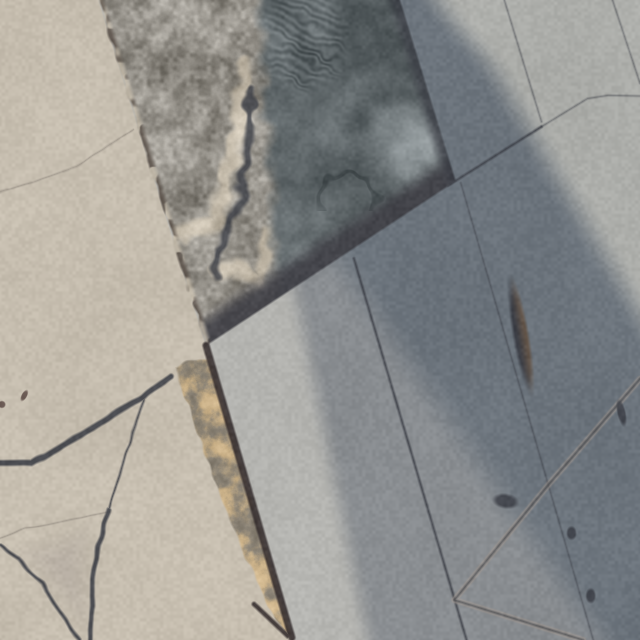
Reproduce this texture procedurally as a Shadertoy shader.

```glsl
#define SAND vec3(.775, .742, .685)
#define SUNLIT vec3(.705, .705, .69)
#define HALF_SHADE vec3(.535, .55, .565)
#define FULL_SHADE vec3(.42, .452, .485)
#define RUBBLE vec3(.58, .565, .535)
#define CHALK vec3(.79, .75, .68)
#define WET vec3(.36, .39, .4)
#define INK vec3(.23, .24, .27)
#define SOFT .0025
#define GRAIN .05

float hash(vec2 p) {
    vec3 q = fract(p.xyx * .1031);
    q += dot(q, q.yzx + 33.33);
    return fract((q.x + q.y) * q.z);
}

float noise(vec2 p) {
    vec2 i = floor(p), f = fract(p);
    f = f * f * (3. - 2. * f);
    return mix(mix(hash(i), hash(i + vec2(1, 0)), f.x),
               mix(hash(i + vec2(0, 1)), hash(i + 1.), f.x), f.y);
}

float fbm(vec2 p) {
    float sum = 0., amp = .5;
    for (int i = 0; i < 5; i++, amp *= .5) {
        sum += amp * noise(p);
        p = mat2(1.6, 1.2, -1.2, 1.6) * p + 7.3;
    }
    return sum;
}

// Signed distance to a line, positive on the left of its direction
float side(vec2 p, vec4 l) {
    vec2 d = normalize(l.zw - l.xy);
    return d.x * (p.y - l.y) - d.y * (p.x - l.x);
}

float seg(vec2 p, vec4 l) {
    vec2 d = l.zw - l.xy, q = p - l.xy;
    return length(q - d * clamp(dot(q, d) / dot(d, d), 0., 1.));
}

float path(vec2 p, vec4 a, vec4 b) {
    return min(seg(p, a), min(seg(p, vec4(a.zw, b.xy)), seg(p, b)));
}

float fill(float d) { return smoothstep(-SOFT, SOFT, d); }
float stroke(float d, float w) { return 1. - smoothstep(w - SOFT, w + SOFT, d); }

float spot(vec2 p, vec2 c, vec2 r, float lean) {
    p -= c;
    p.x += lean * p.y;
    return 1. - smoothstep(.6, 1.15, length(p / r));
}

vec3 leftSlab(vec2 p, vec2 w) {
    vec3 col = SAND + .06 * (fbm(p * 9.) - .5);
    float wedge = min(-side(p, vec4(0, .147, .169, .203)), side(p, vec4(0, .147, .124, 0)));
    col = mix(col, vec3(.7, .665, .63), .65 * smoothstep(0., .06, min(wedge, .155 - p.x)));
    // Hairlines, then open cracks
    float hair = min(path(w, vec4(0, .7, .06, .718), vec4(.12, .74, .208, .796)),
                     path(w, vec4(0, .16, .04, .175), vec4(.078, .182, .169, .2)));
    col = mix(col, vec3(.48, .45, .42), .55 * stroke(hair, .0008));
    float crack = path(w, vec4(0, .276, .05, .276), vec4(.221, .378, .267, .411)) - .002;
    crack = min(crack, seg(w, vec4(.224, .375, .169, .203)) + .001);
    crack = min(crack, path(w, vec4(.169, .203, .155, .15), vec4(.146, .1, .142, 0)) - .001);
    crack = min(crack, path(w, vec4(0, .147, .03, .126), vec4(.065, .089, .124, 0)));
    col = mix(col, INK, .88 * stroke(crack, .0025));
    float chips = spot(p, vec2(.038, .382), vec2(.005, .009), -.4) + spot(p, vec2(.003, .368), vec2(.006), 0.);
    return mix(col, vec3(.36, .29, .27), .85 * chips);
}

vec3 rightSlabs(vec2 p) {
    // Soft cast shadows
    float shade = smoothstep(-.02, .025, p.x - .573 + .21 * p.y);
    float deep = smoothstep(-.03, .04, side(p, vec4(.53, .58, .78, .22)));
    float sun = smoothstep(-.025, .035, side(p, vec4(.7, 1, 1, .5)) + .02 * smoothstep(.88, 1., p.y));
    vec3 col = mix(mix(SUNLIT, HALF_SHADE, shade), FULL_SHADE, deep);
    col = mix(col, vec3(.675, .68, .665), sun) + .05 * (fbm(p * vec2(13, 6)) - .5);
    // Joints and scars
    float joint = min(seg(p, vec4(.553, .596, .729, 0)), seg(p, vec4(.7, .71, .846, .802)));
    col = mix(col, INK, .8 * stroke(joint, .0018));
    float thin = min(seg(p, vec4(.72, .714, .927, 0)), path(p, vec4(.846, .802, .918, .846), vec4(.95, .851, 1, .85)));
    thin = min(thin, min(seg(p, vec4(.788, 1, .846, .81)), seg(p, vec4(.957, 1, 1, .87))));
    col = mix(col, INK, .5 * stroke(thin, .0012));
    float scar = path(p, vec4(1, .408, .859, .245), vec4(.71, .0625, .911, 0));
    col = mix(col, vec3(.63, .59, .56), .6 * stroke(abs(scar - .003), .0015));
    col = mix(col, vec3(.32, .31, .31), .75 * stroke(scar, .0015));
    // Slot and pits
    vec3 rust = mix(INK, vec3(.4, .34, .29), smoothstep(.805, .825, p.x + .17 * (p.y - .475)));
    col = mix(col, rust, spot(p, vec2(.814, .475), vec2(.013, .088), .17));
    float pits = spot(p, vec2(.79, .217), vec2(.02, .012), .3) + spot(p, vec2(.893, .167), vec2(.008, .011), 0.)
               + spot(p, vec2(.923, .069), vec2(.008, .012), 0.) + spot(p, vec2(.971, .355), vec2(.007, .021), .2);
    return mix(col, INK, .85 * pits);
}

vec3 brokenPit(vec2 p, vec2 w, float base, float wall, float rim) {
    float rough = fbm(p * 32.) - .48;
    vec3 col = RUBBLE + .38 * rough + .14 * (noise(p * 150.) - .5);
    // Chalky ridges and the dark cleft
    float ridge = path(w, vec4(.384, .896, .365, .753), vec4(.335, .65, .27, .635));
    ridge = min(ridge, path(w, vec4(.34, .575, .37, .582), vec4(.405, .565, .42, .64)));
    col = mix(col, CHALK + .3 * rough, .85 * (1. - smoothstep(.004, .018, ridge)));
    float cleft = path(w, vec4(.392, .86, .382, .71), vec4(.343, .615, .337, .57));
    col = mix(col, INK, .8 * (1. - smoothstep(.002, .011, cleft)));
    // Stained half in shade
    vec3 wet = WET + .32 * (fbm(p * 14. + 4.) - .45) + .12 * rough;
    wet += .12 * spot(p, vec2(.63, .78), vec2(.07), 0.);
    wet -= .07 * stroke(abs(length(w - vec2(.545, .685)) - .045), .004) * step(.67, p.y);
    wet += .05 * spot(p, vec2(.475, .94), vec2(.07, .09), 0.) * sin(dot(w, vec2(220, 480)));
    col = mix(col, wet, smoothstep(-.014, .014, w.x - .413 - .055 * (.9 - p.y)));
    // Wall shadows and crumbs on the rim
    col = mix(col, vec3(.25, .25, .275), .9 * (1. - smoothstep(.018, .05, base + .012 * rough)));
    col = mix(col, INK, .75 * (1. - smoothstep(.004, .025, wall)));
    vec3 crumbs = mix(vec3(.32, .28, .25), CHALK, smoothstep(.35, .65, noise(p * 75.)));
    return mix(col, crumbs, .75 * (1. - smoothstep(.002, .012, rim)));
}

void mainImage(out vec4 fragColor, in vec2 fragCoord) {
    vec2 p = fragCoord / iResolution.xy;
    vec2 jitter = vec2(noise(p * 55.), noise(p * 55. + 19.)) - .5;
    vec4 cut = vec4(.322, .46, .456, .004);
    float upper = side(p, vec4(.154, 1, cut.xy)), lower = side(p, cut);
    float base = side(p, vec4(cut.xy, .712, .717)), wall = side(p, vec4(.712, .717, .625, 1));
    vec3 col = mix(leftSlab(p, p + .004 * jitter), rightSlabs(p), fill(max(upper, lower)));
    float pit = min(upper + .006 * jitter.x, min(base, wall));
    col = mix(col, brokenPit(p, p + .018 * jitter, base, wall, upper), fill(pit));
    // Exposed sliver with a dark right edge
    float t = clamp(1. - p.y / .44, 0., 1.);
    float width = .056 * pow(1. - t, .6) * (1. + .35 * t) + .006 * jitter.x;
    float sliver = min(min(-lower, width + lower), .343 + .012 * jitter.y - p.y + .3 * p.x);
    float stone = fbm(p * 40.);
    vec3 earth = mix(vec3(.58, .55, .5), vec3(.76, .66, .5), smoothstep(.3, .65, stone + .25 * p.y - .06));
    col = mix(col, earth + .3 * (stone - .5), fill(sliver));
    float edge = min(seg(p, cut), seg(p, vec4(.397, .056, .45, .006)) + .002);
    col = mix(col, vec3(.22, .19, .19), .9 * stroke(edge, .0055));
    fragColor = vec4(clamp(col + GRAIN * (noise(p * 190.) - .5), 0., 1.), 1);
}
```
